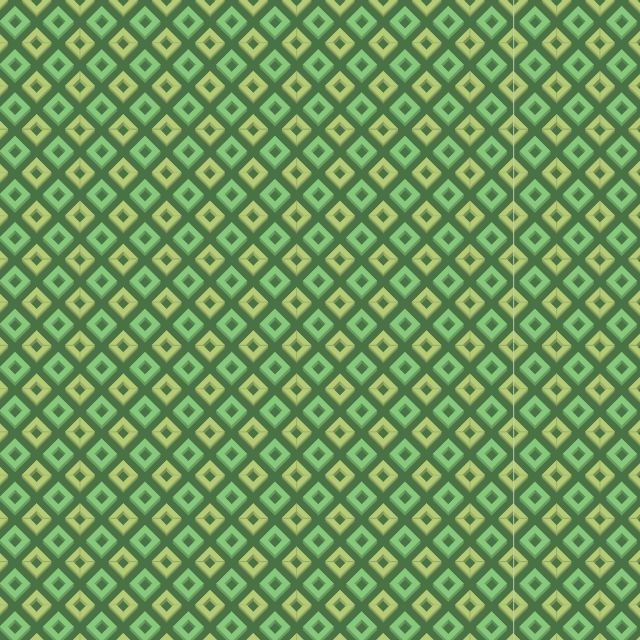
This pattern is drawn by a WebGL 2 fragment shader. Its source:

```glsl
#version 300 es
precision highp float;
// Staggered grid of raised green and yellow square rings on dark green.

uniform vec2 u_resolution;
out vec4 fragColor;

float hash(vec2 p) {
    return fract(sin(dot(p, vec2(127.1, 311.7))) * 43758.5453);
}

float diamond(vec2 p, float halfSize) {
    return abs(p.x) + abs(p.y) - halfSize;
}

// Diamond swept downward by a depth, giving the outline of its walls.
float sweptDiamond(vec2 p, float halfSize, float depth) {
    p.y += clamp(-p.y, 0.0, depth);
    return diamond(p, halfSize);
}

float cover(float d, float pixel) {
    return clamp(0.5 - d / (1.414 * pixel), 0.0, 1.0);
}

// Layers one ring: outer walls, top face, inner walls, then the open floor.
vec3 drawRing(vec3 base, vec2 p, float halfSize, float depth,
              vec3 face, vec3 wall, vec3 lowWall, vec3 innerRight, float pixel) {
    vec3 color = mix(base, lowWall, cover(sweptDiamond(p, halfSize, depth), pixel));
    color = mix(color, wall, cover(sweptDiamond(p, halfSize, depth * 0.5), pixel));
    color = mix(color, face, cover(diamond(p, halfSize), pixel));

    float hole = diamond(p, 0.165);
    float floorHole = max(hole, diamond(p + vec2(0.0, depth), 0.165));
    vec3 inner = mix(lowWall, innerRight, smoothstep(-pixel, pixel, p.x));
    color = mix(color, inner, cover(hole, pixel));
    return mix(color, base, cover(floorHole, pixel));
}

void main() {
    vec2 uv = gl_FragCoord.xy / u_resolution;
    vec2 grid = uv * vec2(14.77, 14.8);
    float pixel = 14.8 / min(u_resolution.x, u_resolution.y);

    vec3 ground = vec3(0.29, 0.45, 0.27);
    vec3 greenWall = vec3(0.41, 0.62, 0.38);
    vec3 yellowFace = vec3(0.71, 0.80, 0.46);
    vec3 yellowWall = vec3(0.60, 0.69, 0.40);
    vec3 olive = vec3(0.47, 0.56, 0.34);

    // Green rings
    vec2 greenPos = fract(grid - vec2(0.346, 0.310) + 0.5) - 0.5;
    vec3 color = drawRing(ground, greenPos, 0.352, 0.08, vec3(0.53, 0.79, 0.48),
                          greenWall, greenWall, vec3(0.35, 0.53, 0.32), pixel);

    // Yellow rings, half a step across and down
    vec2 yellowGrid = grid - vec2(0.846, 0.823) + 0.5;
    vec2 cell = floor(yellowGrid);
    vec2 yellowPos = fract(yellowGrid) - 0.5;
    color = drawRing(color, yellowPos, 0.337, 0.085, yellowFace,
                     yellowWall, olive, yellowWall, pixel);

    // Hairline joints whose strength varies by row and column
    float onFace = cover(max(diamond(yellowPos, 0.337), -diamond(yellowPos, 0.165)), pixel);
    float level = cover(abs(yellowPos.y + 0.01) - 0.008, pixel)
                * (0.25 + 0.75 * hash(vec2(cell.y, 3.0)));
    float upright = cover(abs(yellowPos.x) - 0.006, pixel)
                  * 0.7 * step(0.5, hash(vec2(cell.x, 9.0)));
    color = mix(color, olive, onFace * max(level, upright));

    // Thin pale seam down the canvas
    float seam = cover(abs(uv.x - 0.8025) - 0.0006, 1.0 / u_resolution.x);
    color = mix(color, vec3(0.80, 0.86, 0.74), seam);

    fragColor = vec4(color, 1.0);
}
```
